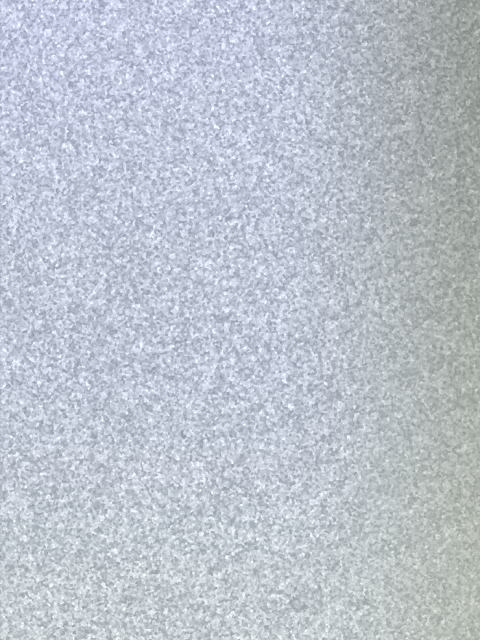
This texture is drawn by a WebGL 1 fragment shader. Its source:

```glsl
precision highp float;
// Pearlescent metallic paint: fine pale flakes over a soft blue-grey sheen
// that falls off to a dull green-grey on the right. Flakes are softened
// Voronoi cells of random brightness, in two sizes, with a few glints.

uniform vec2 u_resolution;

// Sheen colours, from the bottom to the top of the sheet
const vec3 LIT_BOTTOM = vec3(0.772, 0.802, 0.820);
const vec3 LIT_MIDDLE = vec3(0.755, 0.783, 0.843);
const vec3 LIT_TOP = vec3(0.768, 0.795, 0.888);
const vec3 SHADE_BOTTOM = vec3(0.705, 0.730, 0.690);
const vec3 SHADE_TOP = vec3(0.580, 0.602, 0.575);

// Flake counts are per canvas width
const float FLAKE_COUNT = 180.0;
const float DUST_COUNT = 260.0;
const float FLAKE_CONTRAST = 0.25;
const float DUST_CONTRAST = 0.13;
const float FLAKE_SHARPNESS = 6.0;
const float WARP_AMOUNT = 0.8;
const float MOTTLE_CONTRAST = 0.014;
const float GLINT_CONTRAST = 0.05;
const vec3 FLAKE_TINT = vec3(1.0, 0.99, 0.97);

vec3 hash3(vec2 p) {
  vec3 q = fract(p.xyx * vec3(0.1031, 0.1030, 0.0973));
  q += dot(q, q.yxz + 33.33);
  return fract((q.xxy + q.yzz) * q.zyx);
}

float valueNoise(vec2 p) {
  vec2 cell = floor(p);
  vec2 f = fract(p);
  f = f * f * (3.0 - 2.0 * f);
  float low = mix(hash3(cell).x, hash3(cell + vec2(1.0, 0.0)).x, f.x);
  float high = mix(hash3(cell + vec2(0.0, 1.0)).x, hash3(cell + 1.0).x, f.x);
  return mix(low, high, f.y);
}

// Random brightness per Voronoi cell, blended softly across the borders
float flakes(vec2 p) {
  vec2 cell = floor(p);
  float total = 0.0;
  float weights = 0.0;
  for (int j = -1; j <= 1; j++) {
    for (int i = -1; i <= 1; i++) {
      vec2 neighbour = cell + vec2(float(i), float(j));
      vec3 rnd = hash3(neighbour);
      vec2 offset = neighbour + rnd.xy - p;
      float weight = exp(-FLAKE_SHARPNESS * dot(offset, offset));
      total += weight * rnd.z;
      weights += weight;
    }
  }
  return total / weights;
}

// Broad light: cool on the left, dull towards the right edge
vec3 sheen(vec2 uv) {
  vec3 lit = mix(LIT_BOTTOM, LIT_MIDDLE, smoothstep(0.0, 0.45, uv.y));
  lit = mix(lit, LIT_TOP, smoothstep(0.5, 1.0, uv.y) * (1.0 - 0.55 * uv.x));
  vec3 shade = mix(SHADE_BOTTOM, SHADE_TOP, smoothstep(0.0, 1.0, uv.y));
  float start = mix(0.60, 0.50, uv.y);
  return mix(lit, shade, smoothstep(start, 1.10, uv.x));
}

void main() {
  vec2 uv = gl_FragCoord.xy / u_resolution;
  vec2 p = gl_FragCoord.xy / u_resolution.x;
  float dullness = smoothstep(0.55, 1.0, uv.x);

  // Bend the cells so the flakes get ragged outlines
  vec2 flakePos = p * FLAKE_COUNT;
  vec2 warp = vec2(valueNoise(flakePos * 0.8 + 17.0),
                   valueNoise(flakePos * 0.8 + 71.0)) - 0.5;
  float flake = flakes(flakePos + warp * WARP_AMOUNT);
  float dust = flakes(p * DUST_COUNT + 39.0);

  // Faint clouds between flake size and sheet size
  float mottle = 0.5 * valueNoise(p * 9.0 + 5.0)
               + 0.5 * valueNoise(p * 34.0 + 23.0) - 0.5;

  float grain = (flake - 0.5) * FLAKE_CONTRAST + (dust - 0.5) * DUST_CONTRAST;
  grain *= mix(1.0, 0.6, dullness);
  float glint = smoothstep(0.75, 0.98, flake) * smoothstep(0.45, 0.85, dust);

  vec3 color = sheen(uv) + FLAKE_TINT * (grain + mottle * MOTTLE_CONTRAST);
  color += glint * GLINT_CONTRAST;
  gl_FragColor = vec4(clamp(color, 0.0, 1.0), 1.0);
}
```
